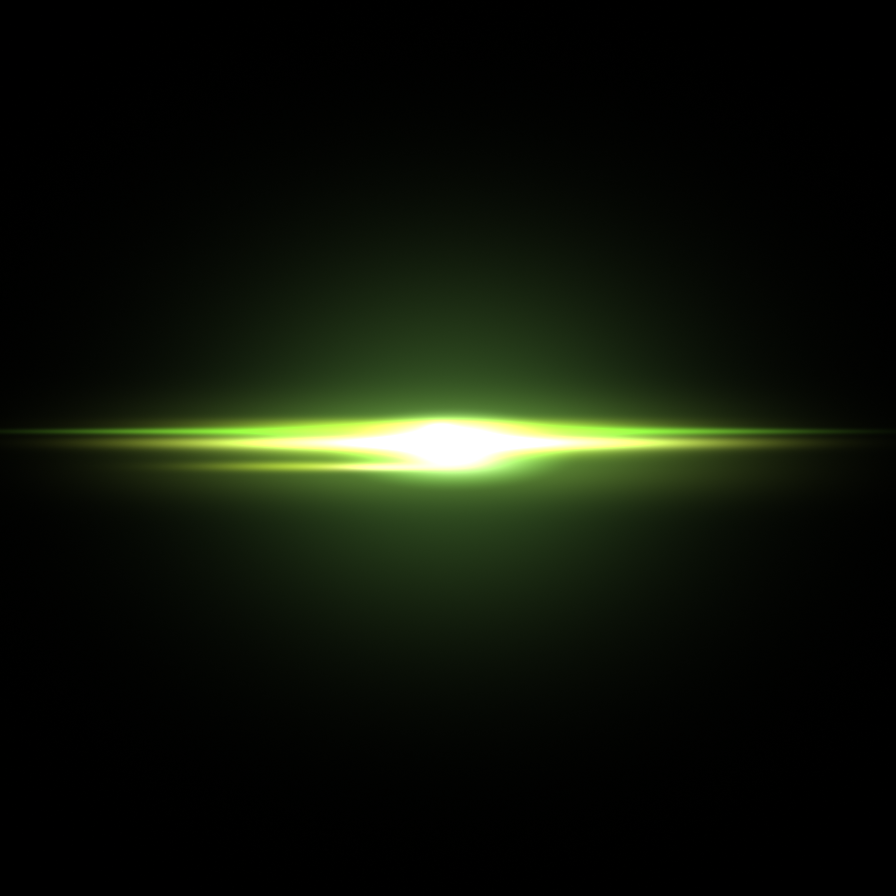
Give the GLSL for this background, as a three.js fragment shader.

```glsl
varying vec2 vUv;

#define CENTER vec2(0.5, 0.5065)
#define GLOW_COLOR vec3(0.19, 0.30, 0.13)
#define HALO_COLOR vec3(0.20, 0.36, 0.14)
#define LENS_COLOR vec3(0.16, 0.27, 0.11)
#define GREEN_COLOR vec3(0.34, 0.66, 0.12)
#define YELLOW_COLOR vec3(0.50, 0.52, 0.10)
#define WHITE_COLOR vec3(1.0, 1.0, 0.92)
#define HAZE_COLOR vec3(0.13, 0.15, 0.05)
#define PINK_COLOR vec3(0.42, 0.20, 0.42)
#define LAVENDER_COLOR vec3(0.38, 0.27, 0.42)

// Soft elliptical spot
float spot(vec2 p, vec2 center, vec2 size) {
  vec2 d = (p - center) / size;
  return exp(-dot(d, d));
}

// Long band with an even middle and soft ends
float band(vec2 p, vec2 center, vec2 size) {
  vec2 d = (p - center) / size;
  d.x *= d.x;
  return exp(-dot(d, d));
}

// Fine grain that breaks up gradient steps
float grain(vec2 p) {
  return fract(sin(dot(p, vec2(127.1, 311.7))) * 43758.5) - 0.5;
}

void main() {
  vec2 p = vUv;
  vec2 d = p - CENTER;

  // Wide glow and tighter halo around the axis
  vec3 color = GLOW_COLOR * spot(p, CENTER, vec2(0.25, 0.20));
  color += HALO_COLOR * exp(-abs(d.y) / 0.032 - pow(d.x / 0.25, 2.0));

  // Lens-shaped bloom
  float lens = length((p - vec2(0.505, 0.498)) / vec2(0.13, 0.042));
  color += LENS_COLOR * (1.0 - smoothstep(0.55, 1.15, lens));

  // Broad haze beside and below the axis
  color += HAZE_COLOR * band(p, vec2(0.5, 0.475), vec2(0.38, 0.032));
  color += HAZE_COLOR * 0.6 * band(p, vec2(0.48, 0.53), vec2(0.38, 0.032));

  // Green line, narrowing toward its ends
  float taper = 0.003 + 0.004 * exp(-pow(d.x / 0.25, 2.0));
  color += GREEN_COLOR * band(p, vec2(0.48, 0.5185), vec2(0.40, taper));

  // Yellow bands above and along the axis
  color += YELLOW_COLOR * 0.8 * spot(p, vec2(0.47, 0.526), vec2(0.23, 0.007));
  color += YELLOW_COLOR * band(p, vec2(0.49, 0.506), vec2(0.36, 0.007));
  color += YELLOW_COLOR * 0.7 * spot(p, vec2(0.49, 0.497), vec2(0.20, 0.009));

  // White streak and hot core
  color += WHITE_COLOR * spot(p, vec2(0.5, 0.506), vec2(0.19, 0.0075));
  color += WHITE_COLOR * 1.2 * spot(p, vec2(0.503, 0.506), vec2(0.055, 0.019));
  color += WHITE_COLOR * 0.4 * spot(p, vec2(0.491, 0.523), vec2(0.016, 0.006));

  // Lower filament, shifting from yellow to pink
  color += YELLOW_COLOR * 0.8 * spot(p, vec2(0.35, 0.4795), vec2(0.12, 0.0055));
  color += PINK_COLOR * spot(p, vec2(0.425, 0.4785), vec2(0.055, 0.004));
  color += LAVENDER_COLOR * spot(p, vec2(0.508, 0.484), vec2(0.05, 0.012));

  color += grain(p) / 255.0;
  gl_FragColor = vec4(clamp(color, 0.0, 1.0), 1.0);
}
```
